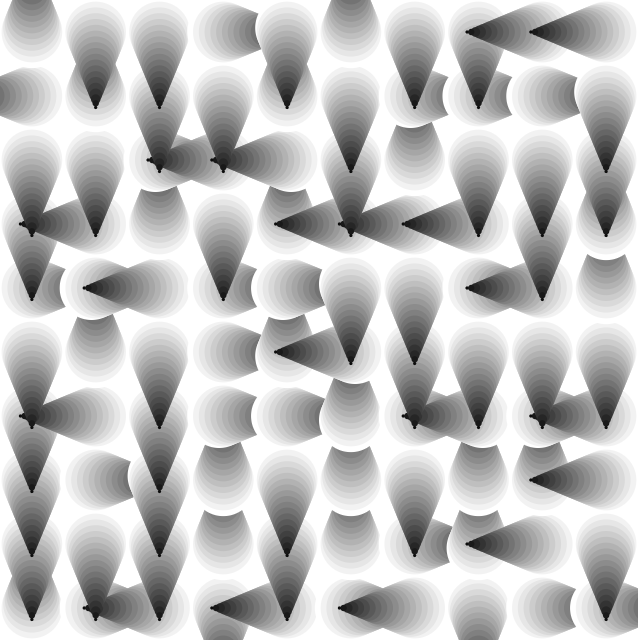
This pattern is drawn by a WebGL 1 fragment shader. Its source:

```glsl
precision highp float;
// Ten by ten grid of stepped grey cones, each a run of shrinking, darkening discs
// that slides from its cell towards a random neighbour. Cells are painted row by
// row from the bottom up, left to right, so later cones cover earlier ones.

uniform vec2 u_resolution;

const float CELLS = 10.0;
const int DISCS = 20;

float hash(vec2 p) {
  return fract(sin(dot(p, vec2(12.9898, 78.233))) * 43758.5453);
}

// Unit step to one of the four neighbours, downward being the most common.
vec2 coneDirection(vec2 cell) {
  float pick = hash(cell + 3.7);
  if (pick < 0.36) return vec2(0.0, -1.0);
  if (pick < 0.62) return vec2(1.0, 0.0);
  if (pick < 0.83) return vec2(-1.0, 0.0);
  return vec2(0.0, 1.0);
}

// Paints one cone over the shade below; p is relative to the cell centre.
float paintCone(float shade, vec2 p, vec2 direction, float pixel) {
  for (int k = 0; k < DISCS; k++) {
    float t = float(k) / float(DISCS);
    vec2 centre = direction * (1.31 * t - 0.065);
    float edge = length(p - centre) - 0.5 * (1.0 - t);
    float cover = clamp(0.5 - edge / pixel, 0.0, 1.0);
    shade = mix(shade, 1.0 - t, cover);
  }
  return shade;
}

void main() {
  vec2 grid = gl_FragCoord.xy / u_resolution * CELLS;
  float pixel = CELLS / min(u_resolution.x, u_resolution.y);
  float shade = 1.0;

  // A cone reaches no further than the adjacent cell.
  for (int y = -1; y <= 1; y++) {
    for (int x = -1; x <= 1; x++) {
      vec2 cell = floor(grid) + vec2(float(x), float(y));
      bool inside = all(greaterThanEqual(cell, vec2(0.0))) && all(lessThan(cell, vec2(CELLS)));
      if (inside) {
        shade = paintCone(shade, grid - cell - 0.5, coneDirection(cell), pixel);
      }
    }
  }

  gl_FragColor = vec4(vec3(shade), 1.0);
}
```
